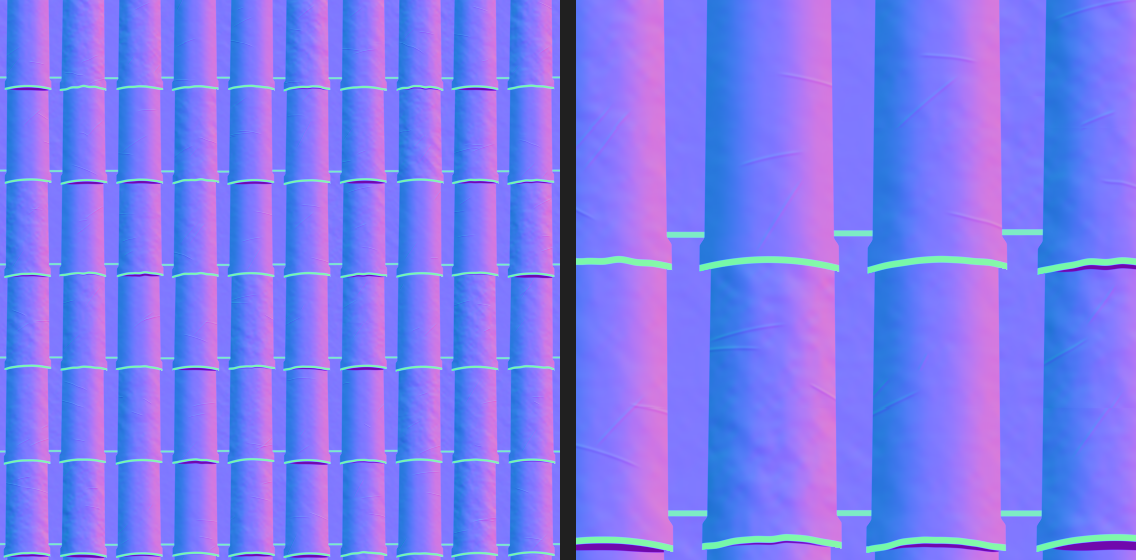
Left, the full canvas; right, a detail of the centre.
This texture map is drawn by a Shadertoy shader. Its source:

```glsl
// Tangent-space normal map of a clay barrel-tile roof: rounded covers over flat pans.
const vec2  GRID        = vec2(10.0, 6.0);    // tiles across and down
const float COVER_X     = 0.49;               // cover axis, in columns
const float COVER_LIP   = 0.043;              // cover lip height, in rows
const float PAN_LIP     = 0.156;              // pan lip height, in rows
const float HALF_BOTTOM = 0.388;              // cover half widths, in columns
const float HALF_TOP    = 0.368;
const float FLARE       = 0.028;              // extra half width at the lip
const float ARCH        = 0.032;              // rise of the lip at its middle
const float LIP_WIDTH   = 0.024;              // in rows
const float SHADOW      = 0.032;              // deepest gap below a lip, in rows
const float CURVE       = 0.68;               // sideways slope at the cover edge
const float GRAIN       = 90.0;               // bumps per canvas width
const vec2  FLAT_SLOPE  = vec2(0.0, -0.055);
const vec2  LIP_SLOPE   = vec2(-0.02, 0.945);
const vec2  GAP_SLOPE   = vec2(-0.12, -0.93);

float hash(vec2 p) {
    return fract(sin(dot(p, vec2(127.1, 311.7))) * 43758.55);
}

vec4 hash4(vec2 p) {
    return vec4(hash(p), hash(p + 31.7), hash(p + 67.3), hash(p + 93.1));
}

float noise(vec2 p) {
    vec2 i = floor(p), f = fract(p);
    f = f * f * (3.0 - 2.0 * f);
    return mix(mix(hash(i), hash(i + vec2(1, 0)), f.x),
               mix(hash(i + vec2(0, 1)), hash(i + vec2(1, 1)), f.x), f.y);
}

// Clay surface: diagonally stretched grains with finer pitting
float clay(vec2 p) {
    vec2 s = vec2(p.x + p.y, 0.55 * (p.y - p.x));
    return noise(s * 0.75) + 0.4 * noise(p * 2.1 + 17.0) + 0.9 * noise(p * 0.4 + 5.0);
}

vec2 claySlope(vec2 q, vec4 seed) {
    vec2 p = q * GRAIN + 60.0 * seed.xy + 40.0;
    vec2 e = vec2(0.15, 0.0);
    vec2 g = vec2(clay(p + e.xy) - clay(p - e.xy), clay(p + e.yx) - clay(p - e.yx));
    return -g / (2.0 * e.x) * mix(0.025, 0.085, seed.z * seed.z);
}

// A few thin scratches per tile
vec2 scratchSlope(vec2 q, vec2 id) {
    vec2 sum = vec2(0.0);
    for (int i = 0; i < 3; i++) {
        vec4 h = hash4(id + 13.7 * float(i + 1));
        vec2 c = q - (h.xy - 0.5) * vec2(0.07, 0.14);
        float a = mix(-0.5, 1.1, h.z);
        vec2 dir = vec2(cos(a), sin(a)), nrm = vec2(-dir.y, dir.x);
        float s = dot(c, nrm) / 0.0011;
        float len = 0.006 + 0.024 * h.w;
        float fade = 1.0 - smoothstep(0.6 * len, len, abs(dot(c, dir)));
        sum += nrm * s * exp(-s * s) * fade * 0.3;
    }
    return sum;
}

// Soft band covering lo..hi
float band(float d, float lo, float hi, float soft) {
    return smoothstep(lo - soft, lo + soft, d) * (1.0 - smoothstep(hi - soft, hi + soft, d));
}

// Flat pan tiles in the gaps, each ending in a straight lip
vec2 panSlope(vec2 cell, float soft) {
    float col = floor(cell.x + 0.5);
    float y = cell.y - PAN_LIP;
    float lip = floor(y + 0.5);
    vec2 lipId = mod(vec2(col, lip), GRID) + 200.0;
    float d = y - lip - 0.012 * (hash(lipId) - 0.5);
    float row = d > 0.0 ? lip : lip - 1.0;
    vec2 id = mod(vec2(col, row), GRID) + 200.0;
    vec2 q = vec2(cell.x - col, d + lip - row - 0.5) / GRID;
    vec2 slope = FLAT_SLOPE + 0.7 * claySlope(q, hash4(id));
    return mix(slope, LIP_SLOPE, 0.9 * band(d, 0.0, 0.021, soft));
}

// Rounded cover tiles; z holds the coverage
vec3 coverSlope(vec2 cell, float soft) {
    float col = floor(cell.x);
    float x = cell.x - col - COVER_X;
    float y = cell.y - COVER_LIP;
    float lip = floor(y + 0.5);

    // Arched, slightly crooked lip
    vec4 lipSeed = hash4(mod(vec2(col, lip), GRID) + 7.0);
    float across = clamp(x / (HALF_BOTTOM + FLARE), -1.0, 1.0);
    float wobble = noise(vec2(across * 4.0, 50.0 * lipSeed.x)) - 0.5;
    float d = y - lip - ARCH * (0.6 - across * across) - 0.014 * (lipSeed.y - 0.5)
            - 0.012 * across * (lipSeed.z - 0.2) - 0.02 * lipSeed.w * lipSeed.w * wobble;

    // Tapered body with its own shift and lean
    float row = d > 0.0 ? lip : lip - 1.0;
    float v = d + lip - row;
    vec2 id = mod(vec2(col, row), GRID) + 7.0;
    vec4 seed = hash4(id + 100.0);
    float bodyX = x - 0.024 * (seed.x - 0.5) - 0.02 * (seed.y - 0.5) * (v - 0.5);
    float halfWidth = mix(HALF_BOTTOM, HALF_TOP, v) + FLARE * (1.0 - smoothstep(0.09, 0.12, v));
    float u = clamp(bodyX / halfWidth, -1.0, 1.0);
    float bend = mix(u, sign(u) * smoothstep(0.0, 0.85, abs(u)), 0.75);
    vec2 q = vec2(bodyX, v - 0.5) / GRID;
    vec2 slope = FLAT_SLOPE + vec2(CURVE * bend + 0.05 * (seed.w - 0.5), 0.0);
    slope += claySlope(q, seed) + scratchSlope(q, id);

    // Open gap below some lips, then the lip itself
    float gap = SHADOW * smoothstep(0.45, 1.0, lipSeed.x) * (1.0 - pow(abs(across - 0.1), 3.0) * 1.4);
    slope = mix(slope, GAP_SLOPE, band(d, -gap, 0.004, soft) * smoothstep(0.0, 0.008, gap));
    slope = mix(slope, LIP_SLOPE + vec2(0.08 * u, 0.0), band(d, 0.0, LIP_WIDTH, soft));
    float edge = soft * GRID.x / GRID.y;
    return vec3(slope, 1.0 - smoothstep(-edge, edge, abs(bodyX) - halfWidth));
}

void mainImage(out vec4 fragColor, in vec2 fragCoord) {
    vec2 cell = fragCoord / iResolution.xy * GRID;
    float soft = 0.8 * GRID.y / iResolution.y;
    vec3 cover = coverSlope(cell, soft);
    vec2 slope = mix(panSlope(cell, soft), cover.xy, cover.z);
    vec3 normal = vec3(slope, sqrt(max(0.02, 1.0 - dot(slope, slope))));
    fragColor = vec4(0.5 + 0.5 * normalize(normal), 1.0);
}
```
